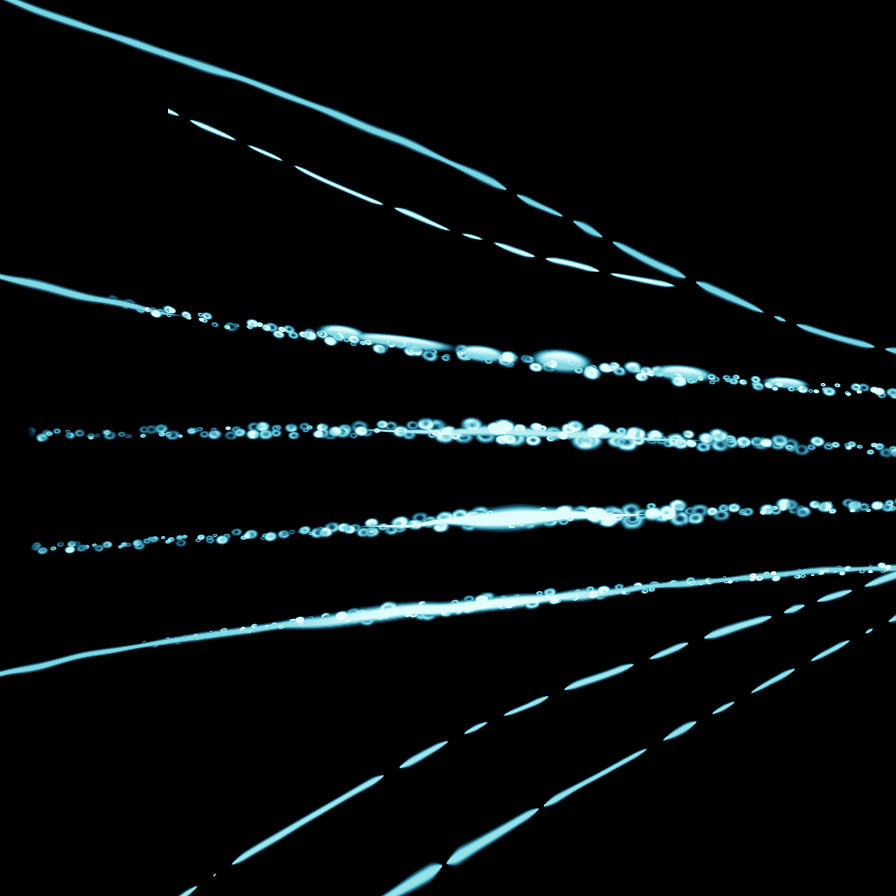
A WebGL 1 fragment shader for this background:

```glsl
precision highp float;
// Eight glowing water jets converge to the right over black. Each jet is a
// quartic curve carrying a smooth thread, a chain of ring-like beads, or both;
// breaks taper the threads into dashes, and one brightness ramp colours it all.
uniform vec2 u_resolution;

#define BEAD_STEP 0.019
#define BEAD_STRETCH 1.45
#define WOBBLE 0.0035
#define TAPER 0.016
#define DEEP vec3(0.04, 0.18, 0.25)
#define TEAL vec3(0.10, 0.37, 0.45)
#define BLUE vec3(0.24, 0.58, 0.69)
#define CYAN vec3(0.48, 0.84, 0.88)
#define FOAM vec3(0.88, 0.99, 0.99)

float hash(vec2 p) {
  return fract(sin(dot(p, vec2(127.1, 311.7))) * 43758.5453);
}

float noise(vec2 p) {
  vec2 i = floor(p), f = fract(p);
  f = f * f * (3.0 - 2.0 * f);
  return mix(mix(hash(i), hash(i + vec2(1, 0)), f.x),
             mix(hash(i + vec2(0, 1)), hash(i + vec2(1, 1)), f.x), f.y);
}

float bump(float x, float centre, float spread) {
  float t = (x - centre) / spread;
  return exp(-t * t);
}

// Offset from a curve through five evenly spaced heights (Newton form)
vec2 along(vec2 p, vec4 h, float last) {
  float t = p.x * 4.0;
  vec4 d1 = vec4(h.yzw, last) - h;
  vec3 d2 = d1.yzw - d1.xyz;
  vec2 d3 = d2.yz - d2.xy;
  float d4 = d3.y - d3.x;
  float y = h.x + t * (d1.x + (t - 1.0) / 2.0 * (d2.x
          + (t - 2.0) / 3.0 * (d3.x + (t - 3.0) / 4.0 * d4)));
  return vec2(p.x, p.y - y);
}

// Width factor: zero inside each break, rounded towards the dash
float dashes(float x, vec4 a, vec4 b, float halfGap) {
  vec4 d = min(abs(x - a), abs(x - b));
  float nearest = min(min(d.x, d.y), min(d.z, d.w));
  return sqrt(smoothstep(halfGap, halfGap + TAPER, nearest));
}

// Smooth filament with uneven width
float thread(vec2 q, float width, float seed) {
  float px = 1.0 / u_resolution.y;
  float w = width * (0.65 + 0.7 * noise(vec2(q.x * 26.0, seed)));
  float y = abs(q.y + WOBBLE * (noise(vec2(q.x * 22.0, seed + 9.0)) - 0.5));
  return (1.0 - smoothstep(w * 0.25, w + px, y)) * clamp(w / px, 0.0, 1.0);
}

// Chain of overlapping drops with bright rims
float beads(vec2 q, float width, float seed) {
  float v = 0.0;
  for (int layer = 0; layer < 3; layer++) {
    float shift = float(layer) * 0.33;
    for (int k = -1; k <= 1; k++) {
      float cell = floor(q.x / BEAD_STEP + shift) + float(k);
      vec2 id = vec2(cell, seed + float(layer) * 7.0);
      float shine = hash(id + 0.37);
      float r = width * (0.28 + 0.5 * hash(id + 0.71));
      vec2 c = vec2((cell + 0.1 + 0.8 * hash(id) - shift) * BEAD_STEP,
                    (hash(id + 0.53) - 0.5) * 1.2 * width);
      float d = length((q - c) / vec2(BEAD_STRETCH * r, r));
      float rim = mix(shine, 1.0, smoothstep(0.0, 0.6, d));
      v = max(v, (1.0 - smoothstep(0.5, 1.15, d)) * rim * (0.6 + 0.5 * shine));
    }
  }
  return v * (0.65 + 0.6 * noise(q * 160.0 + seed));
}

// Long flattened drop, brighter at its crown
float lens(vec2 q, vec2 centre, vec2 size) {
  vec2 e = (q - centre) / size;
  float body = 1.0 - smoothstep(0.55, 1.1, length(e));
  return body * (0.82 + 0.25 * e.y);
}

vec3 ramp(float v) {
  vec3 c = mix(vec3(0.0), DEEP, smoothstep(0.03, 0.2, v));
  c = mix(c, TEAL, smoothstep(0.2, 0.35, v));
  c = mix(c, BLUE, smoothstep(0.35, 0.52, v));
  c = mix(c, CYAN, smoothstep(0.52, 0.72, v));
  return mix(c, FOAM, smoothstep(0.72, 0.95, v));
}

void main() {
  vec2 p = gl_FragCoord.xy / u_resolution;
  float x = p.x, v = 0.0;

  // Upper pair of filaments
  vec2 q = along(p, vec4(1.005, 0.919, 0.819, 0.698), 0.609);
  float cut = dashes(x, vec4(0.571, 0.634, 0.678, 0.771), vec4(0.858, 0.883, 0.982, 2.0), 0.005);
  v = max(v, 0.72 * thread(q, 0.0052 * cut, 1.0));
  q = along(p, vec4(0.915, 0.850, 0.745, 0.682), 0.613);
  cut = dashes(x, vec4(0.206, 0.270, 0.322, 0.434), vec4(0.509, 0.545, 0.603, 0.675), 0.005);
  cut *= step(0.187, x) * (1.0 - smoothstep(0.74, 0.757, x));
  v = max(v, 0.92 * thread(q, 0.0031 * cut, 2.0));

  // Jet with long drops riding on it
  q = along(p, vec4(0.693, 0.640, 0.606, 0.581), 0.561);
  v = max(v, 0.75 * thread(q, 0.0055 * (1.0 - smoothstep(0.12, 0.22, x)), 3.0));
  v = max(v, beads(q, 0.0075 + 0.003 * bump(x, 0.6, 0.2), 3.0) * smoothstep(0.08, 0.18, x));
  v = max(v, lens(q, vec2(0.382, 0.008), vec2(0.028, 0.009)));
  v = max(v, lens(q, vec2(0.447, 0.006), vec2(0.065, 0.008)));
  v = max(v, lens(q, vec2(0.537, 0.003), vec2(0.030, 0.010)));
  v = max(v, lens(q, vec2(0.627, 0.004), vec2(0.036, 0.014)));
  v = max(v, lens(q, vec2(0.762, 0.003), vec2(0.036, 0.010)));
  v = max(v, lens(q, vec2(0.877, 0.002), vec2(0.027, 0.007)));

  // Two central beaded jets
  float start = smoothstep(0.028, 0.045, x);
  q = along(p, vec4(0.516, 0.518, 0.519, 0.510), 0.499);
  float swell = bump(x, 0.62, 0.24);
  v = max(v, beads(q, 0.0075 + 0.0075 * swell, 4.0) * start * (0.75 + 0.4 * swell));
  v = max(v, 0.85 * thread(q, 0.007 * bump(x, 0.59, 0.13), 4.0));
  q = along(p, vec4(0.385, 0.401, 0.417, 0.428), 0.436);
  swell = bump(x, 0.64, 0.26);
  v = max(v, beads(q, 0.0065 + 0.0075 * swell, 5.0) * start * (0.75 + 0.4 * swell));
  v = max(v, thread(q, 0.013 * bump(x, 0.57, 0.09), 5.0));

  // Jet with a solid middle
  q = along(p, vec4(0.246, 0.294, 0.322, 0.347), 0.367);
  swell = bump(x, 0.51, 0.15);
  v = max(v, (0.75 + 0.25 * swell) * thread(q, 0.0038 + 0.0085 * swell, 6.0));
  v = max(v, beads(q, 0.0055 + 0.0065 * swell, 6.0) * smoothstep(0.1, 0.25, x));

  // Lower pair of broken filaments
  q = along(p, vec4(-0.146, 0.030, 0.172, 0.275), 0.359);
  cut = dashes(x, vec4(0.229, 0.250, 0.437, 0.509), vec4(0.553, 0.621, 0.716, 0.777), 0.008);
  cut *= dashes(x, vec4(0.868, 0.905, 0.958, 2.0), vec4(2.0), 0.006);
  v = max(v, 0.82 * thread(q, 0.0046 * cut, 7.0));
  q = along(p, vec4(-0.250, -0.107, 0.038, 0.180), 0.310);
  cut = dashes(x, vec4(0.496, 0.604, 2.0, 2.0), vec4(2.0), 0.002);
  cut *= dashes(x, vec4(0.731, 0.786, 0.829, 0.896), vec4(0.957, 0.983, 2.0, 2.0), 0.008);
  v = max(v, 0.8 * thread(q, (0.0052 + 0.006 * bump(x, 0.51, 0.07)) * cut, 8.0));

  gl_FragColor = vec4(ramp(v), 1.0);
}
```
